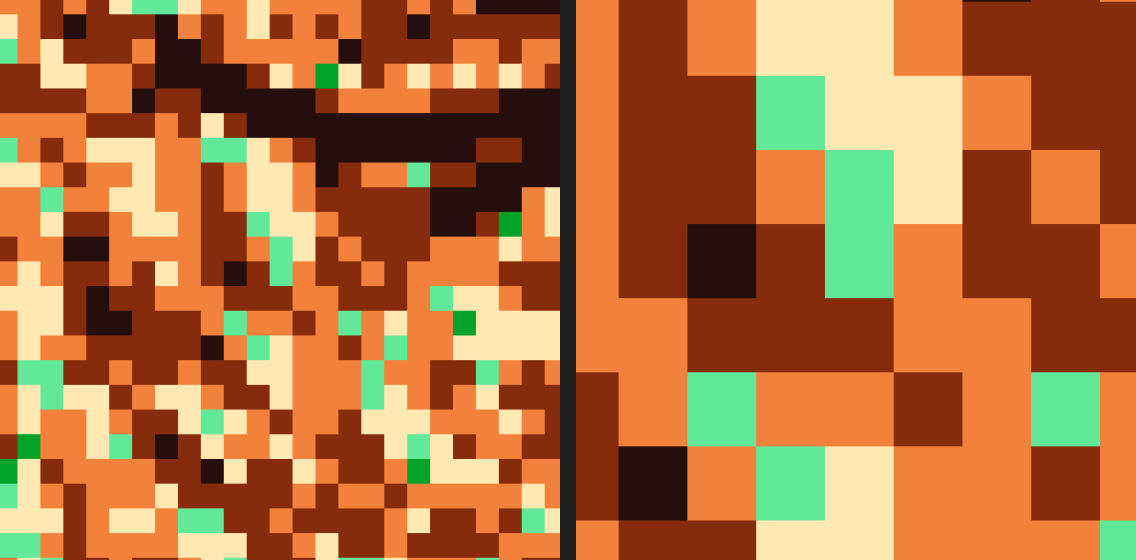
Left, the full canvas; right, a detail of the centre.
Write a WebGL 1 fragment shader that draws this texture.

```glsl
precision highp float;
uniform vec2 u_resolution;

// Cell grid
const vec2 GRID = vec2(24.43, 22.67);
const vec2 GRID_SHIFT = vec2(0.237, -0.09);

// Palette
const vec3 BLACK = vec3(0.14, 0.06, 0.05);
const vec3 BROWN = vec3(0.53, 0.17, 0.05);
const vec3 ORANGE = vec3(0.95, 0.51, 0.23);
const vec3 CREAM = vec3(1.00, 0.91, 0.70);
const vec3 MINT = vec3(0.38, 0.91, 0.60);
const vec3 GREEN = vec3(0.01, 0.64, 0.16);

// Tone levels, in units of the spread of the tone field
const float BLACK_LEVEL = -1.77;
const float BROWN_LEVEL = -0.27;
const float ORANGE_LEVEL = 0.64;
const float MINT_SHARE = 0.21;    // of the light cells, green included
const float GREEN_SHARE = 0.04;

// Streaks and grain
const float STREAK_FREQ = 9.0;
const float STREAK_STEP = 0.035;
const float STREAK_GAIN = 6.3;
const float GRAIN_GAIN = 1.75;
const float LEFT_ANGLE = -1.45;
const float MID_ANGLE = -0.75;
const float TOP_ANGLE = -0.1;

// Dark veins
const float VEIN_RADIUS = 0.042;
const float BRANCH_RADIUS = 0.038;
const float VEIN_SLOPE = 90.0;
const float VEIN_JITTER = 1.0;

float hash(vec2 p) {
  vec3 q = fract(vec3(p.xyx) * 0.1031);
  q += dot(q, q.yzx + 33.33);
  return fract((q.x + q.y) * q.z);
}

float cornerSlope(vec2 corner, vec2 offset) {
  float angle = 6.28318 * hash(corner + 71.0);
  return dot(vec2(cos(angle), sin(angle)), offset);
}

float gradientNoise(vec2 p) {
  vec2 i = floor(p), f = fract(p);
  vec2 w = f * f * (3.0 - 2.0 * f);
  vec2 e = vec2(1.0, 0.0);
  return mix(mix(cornerSlope(i, f), cornerSlope(i + e, f - e), w.x),
             mix(cornerSlope(i + e.yx, f - e.yx), cornerSlope(i + 1.0, f - 1.0), w.x), w.y);
}

// Noise averaged along a flow that turns from upright to level
float streaks(vec2 p) {
  float angle = mix(LEFT_ANGLE, MID_ANGLE, smoothstep(0.1, 0.45, p.x));
  angle = mix(angle, TOP_ANGLE, smoothstep(0.6, 0.92, p.y));
  vec2 dir = vec2(cos(angle), sin(angle));
  float sum = 0.0;
  for (int k = -2; k <= 2; k++) {
    sum += gradientNoise((p + dir * float(k) * STREAK_STEP) * STREAK_FREQ + 20.0);
  }
  return sum / 5.0;
}

float segmentDistance(vec2 p, vec2 a, vec2 b) {
  vec2 ab = b - a;
  return length(p - a - ab * clamp(dot(p - a, ab) / dot(ab, ab), 0.0, 1.0));
}

// Signed distance to the sagging vein, its branch and the corner streak
float veinDistance(vec2 p) {
  float x = p.x - 0.72;
  float slope = 1.7 * x;
  float sag = abs(p.y - 0.755 - 0.85 * x * x) / sqrt(1.0 + slope * slope) - VEIN_RADIUS;
  sag = max(sag, 0.29 - p.x);
  float branch = segmentDistance(p, vec2(1.0, 0.73), vec2(0.79, 0.625)) - BRANCH_RADIUS;
  float corner = segmentDistance(p, vec2(0.89, 1.0), vec2(1.1, 1.0)) - BRANCH_RADIUS;
  return min(sag, min(branch, corner));
}

vec3 cellColor(vec2 id) {
  vec2 center = (id + 0.5 - GRID_SHIFT) / GRID;
  float grain = hash(id + 137.0) - 0.5;
  float tone = streaks(center) * STREAK_GAIN + grain * GRAIN_GAIN;
  float vein = veinDistance(center) * VEIN_SLOPE + BLACK_LEVEL + grain * VEIN_JITTER;
  tone = min(tone, vein);

  float accent = hash(id + 311.0);
  vec3 light = accent < GREEN_SHARE ? GREEN : (accent < MINT_SHARE ? MINT : CREAM);
  if (tone < BLACK_LEVEL) return BLACK;
  if (tone < BROWN_LEVEL) return BROWN;
  return tone < ORANGE_LEVEL ? ORANGE : light;
}

void main() {
  vec2 g = gl_FragCoord.xy / u_resolution * GRID + GRID_SHIFT;

  // Blend the four cells round the nearest corner over one pixel
  vec2 corner = floor(g + 0.5);
  vec2 t = clamp((g - corner) * u_resolution / GRID + 0.5, 0.0, 1.0);
  vec3 below = mix(cellColor(corner - 1.0), cellColor(corner - vec2(0.0, 1.0)), t.x);
  vec3 above = mix(cellColor(corner - vec2(1.0, 0.0)), cellColor(corner), t.x);
  gl_FragColor = vec4(mix(below, above, t.y), 1.0);
}
```
